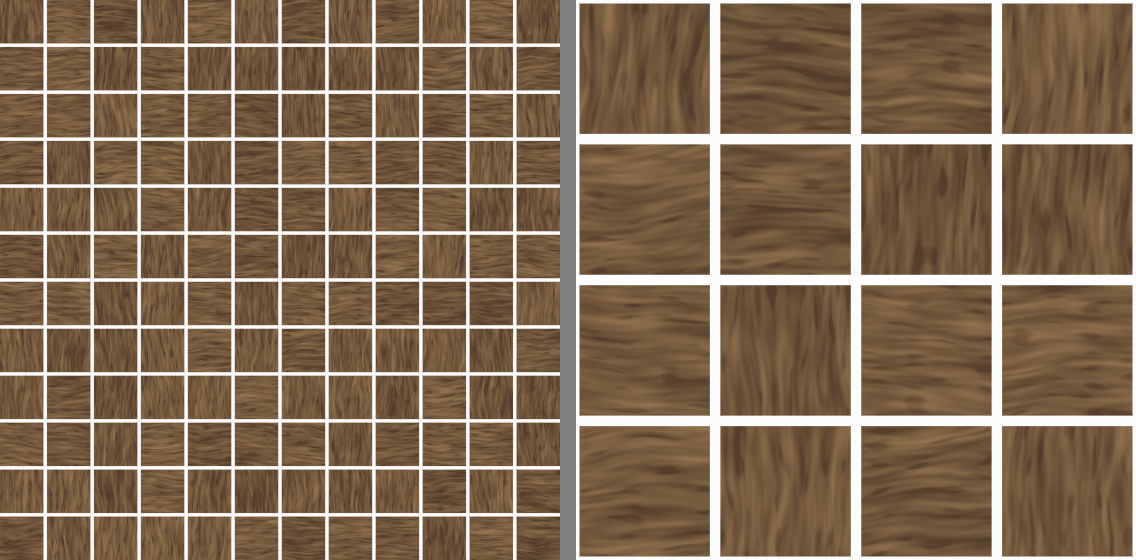
Left, the full canvas; right, a detail of the centre.
This pattern is drawn by a WebGL 2 fragment shader. Its source:

```glsl
#version 300 es
precision highp float;

#define TILES 12.0          // tiles across and down
#define GROUT 0.0745        // joint width as a share of the pitch
#define UPRIGHT_SHARE 0.52  // share of tiles with vertical grain
#define TONE_SPREAD 0.26    // brightness change between tiles
#define STREAK 0.62         // strength of the main grain
#define FINE 0.46           // strength of the hair-thin grain
#define PORE 0.36           // depth of the dark pores
#define DARK_WOOD vec3(0.335, 0.245, 0.170)
#define LIGHT_WOOD vec3(0.555, 0.435, 0.298)
#define GROUT_COLOR vec3(0.992, 0.988, 0.992)

uniform vec2 u_resolution;
out vec4 fragColor;

vec2 hash2(vec2 p) {
    vec3 q = fract(p.xyx * vec3(0.1031, 0.1030, 0.0973));
    q += dot(q, q.yzx + 33.33);
    return fract((q.xx + q.yz) * q.zy);
}

vec2 gradient(vec2 cell) {
    float angle = 6.2832 * hash2(cell + 200.0).x;
    return vec2(cos(angle), sin(angle));
}

float gradientNoise(vec2 p) {
    vec2 i = floor(p), f = fract(p);
    vec2 w = f * f * f * (f * (f * 6.0 - 15.0) + 10.0);
    vec2 e = vec2(0.0, 1.0);
    float low = mix(dot(gradient(i), f), dot(gradient(i + e.yx), f - e.yx), w.x);
    float high = mix(dot(gradient(i + e.xy), f - e.xy), dot(gradient(i + e.yy), f - e.yy), w.x);
    return mix(low, high, w.y);
}

// Wood with the grain running along p.x; p spans 0 to 1 over a tile
vec3 wood(vec2 p, vec2 id) {
    vec2 look = hash2(id + 71.0);
    vec2 seed = floor(hash2(id + 13.0) * 90.0);

    // Slight tilt and bend of the fibres
    p.y += (look.x - 0.5) * 0.22 * p.x;
    p.y += 0.09 * gradientNoise(p * vec2(1.3, 2.2) + seed);

    float broad = gradientNoise(p * vec2(0.7, 3.5) + seed + 11.0);
    float streak = gradientNoise(p * vec2(1.4, 11.0) + seed + 23.0);
    float fine = gradientNoise(p * vec2(3.0, 23.0) + seed + 37.0);
    float pore = smoothstep(0.16, 0.48, gradientNoise(p * vec2(3.6, 17.0) + seed + 53.0));

    float tone = 0.51 + TONE_SPREAD * (look.y - 0.5);
    tone += 0.30 * broad + STREAK * streak + FINE * fine - PORE * pore;
    return mix(DARK_WOOD, LIGHT_WOOD, clamp(tone, 0.0, 1.1));
}

void main() {
    float side = min(u_resolution.x, u_resolution.y);
    float pitchCount = TILES - GROUT;  // joints lie only between tiles
    vec2 grid = gl_FragCoord.xy / side * pitchCount;
    vec2 id = floor(grid);
    vec2 local = fract(grid) / (1.0 - GROUT);

    // Turn the grain of each tile
    bool upright = hash2(id + 5.0).x < UPRIGHT_SHARE;
    vec3 color = wood(upright ? local.yx : local, id);

    // Distance to the middle of the nearest joint, in pitches
    vec2 toJoint = abs(fract(grid + 0.5 * GROUT + 0.5) - 0.5);
    float pixel = pitchCount / side;
    float edge = min(toJoint.x, toJoint.y) - 0.5 * GROUT;

    // Canvas borders cut the outer tiles without a joint
    float tile = smoothstep(-0.7 * pixel, 0.7 * pixel, edge);
    vec2 border = min(grid, pitchCount - grid);
    vec2 inner = step(vec2(0.3), border);
    vec2 open = mix(vec2(1.0), toJoint, inner);
    float outerTile = smoothstep(-0.7 * pixel, 0.7 * pixel, min(open.x, open.y) - 0.5 * GROUT);
    tile = max(tile, outerTile);

    fragColor = vec4(mix(GROUT_COLOR, color, tile), 1.0);
}
```
